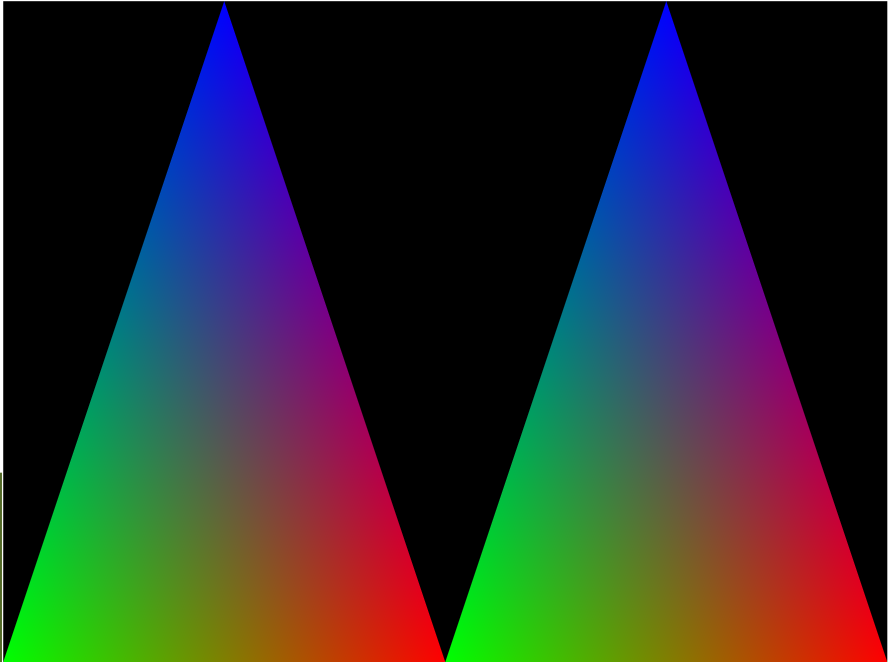
Reproduce this background procedurally as a WebGL 2 fragment shader.

```glsl
#version 300 es
precision highp float;

uniform vec2 u_resolution;
out vec4 fragColor;

#define PANEL_MIN vec2(0.0036, 0.0)
#define PANEL_MAX vec2(0.9903, 0.9982)
#define TRIANGLES 2.0
#define MARGIN_COLOR vec3(1.0)
#define STRIP_COLOR vec3(0.33, 0.42, 0.16)
#define STRIP_SIZE vec2(0.0022, 0.286)

// Antialiased coverage of the area below an upper limit
float below(float value, float limit, float pixel) {
    return clamp((limit - value) / pixel + 0.5, 0.0, 1.0);
}

// Corner weights: red at right, green at left, blue at the apex
vec3 cornerWeights(vec2 p) {
    return vec3(p.x - 0.5 * p.y, 1.0 - p.x - 0.5 * p.y, p.y);
}

void main() {
    vec2 uv = gl_FragCoord.xy / u_resolution;
    vec2 pixel = 1.0 / u_resolution;

    // Repeat the triangle cell across the panel
    vec2 cellSize = (PANEL_MAX - PANEL_MIN) / vec2(TRIANGLES, 1.0);
    vec2 cell = (uv - PANEL_MIN) / cellSize;
    cell.x = fract(cell.x);

    // Interpolated corner colours with smooth slanted edges
    vec3 weights = cornerWeights(cell);
    float edgePixel = length(vec2(1.0, 0.5) * pixel / cellSize);
    float inside = clamp(min(weights.r, weights.g) / edgePixel + 0.5, 0.0, 1.0);
    vec3 panel = clamp(weights, 0.0, 1.0) * inside;

    // Light margin with a narrow strip at the lower left
    float strip = below(uv.x, STRIP_SIZE.x, pixel.x) * below(uv.y, STRIP_SIZE.y, pixel.y);
    vec3 margin = mix(MARGIN_COLOR, STRIP_COLOR, strip);

    float panelMask = below(PANEL_MIN.x, uv.x, pixel.x)
                    * below(uv.x, PANEL_MAX.x, pixel.x)
                    * below(uv.y, PANEL_MAX.y, pixel.y);
    fragColor = vec4(mix(margin, panel, panelMask), 1.0);
}
```
